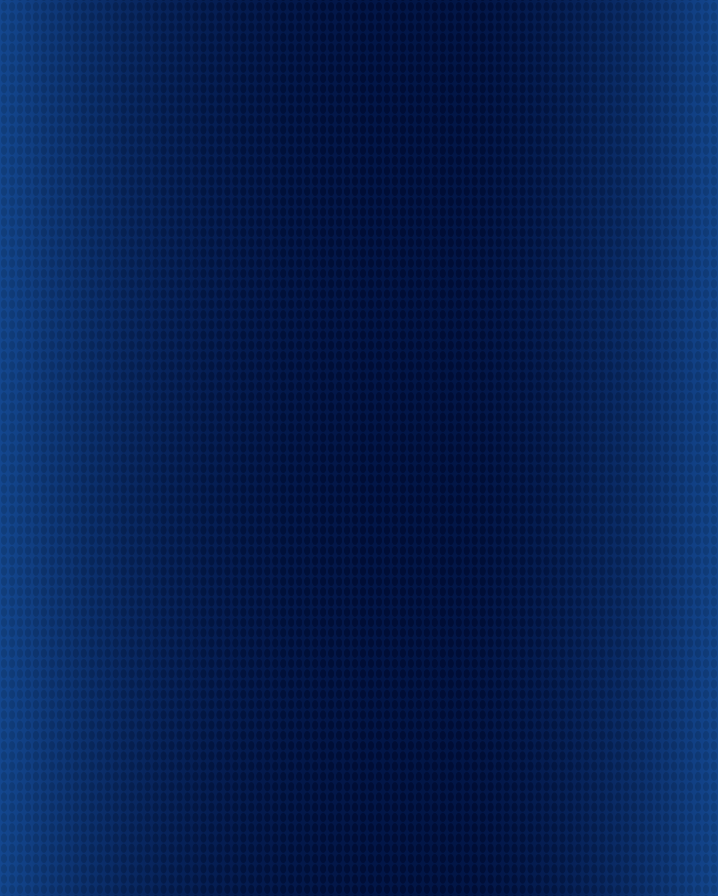
Give the GLSL for this background, as a Shadertoy shader.

```glsl
// Deep blue backdrop with bright side glows and a fine mesh of dark oval dots.

#define MESH_CELLS vec2(90.0, 87.3)
#define DOT_RADII vec2(0.38, 0.44)
#define MESH_CONTRAST 1.0
#define DARK_CENTRE 0.635
#define LEFT_FALLOFF 2.9
#define RIGHT_FALLOFF 1.75

const vec3 NAVY = vec3(0.003, 0.068, 0.243);
const vec3 EDGE_BLUE = vec3(0.072, 0.262, 0.525);
const vec3 THREAD_TINT = vec3(0.012, 0.036, 0.074);

// Strength of the side light: 0 in the dark band, 1 at either edge.
float sideGlow(float x) {
    float toLeft = max(DARK_CENTRE - x, 0.0) / DARK_CENTRE;
    float toRight = max(x - DARK_CENTRE, 0.0) / (1.0 - DARK_CENTRE);
    return pow(toLeft, LEFT_FALLOFF) + pow(toRight, RIGHT_FALLOFF);
}

// Coverage of the oval dot in the current mesh cell.
float ovalDot(vec2 uv) {
    vec2 centred = vec2(uv.x, uv.y - 0.5) * MESH_CELLS + vec2(0.0, 0.5);
    vec2 cell = fract(centred) - 0.5;
    vec2 pixel = MESH_CELLS / iResolution.xy;
    float softness = max(0.5 * max(pixel.x, pixel.y), 0.06);
    float edge = (length(cell / DOT_RADII) - 1.0) * min(DOT_RADII.x, DOT_RADII.y);
    return 1.0 - smoothstep(-softness, softness, edge);
}

void mainImage(out vec4 fragColor, in vec2 fragCoord) {
    vec2 uv = fragCoord / iResolution.xy;

    // Horizontal gradient
    vec3 color = mix(NAVY, EDGE_BLUE, sideGlow(uv.x));

    // Dark dots between lighter mesh threads, equally strong everywhere
    color += MESH_CONTRAST * THREAD_TINT * (0.5 - ovalDot(uv));

    fragColor = vec4(clamp(color, 0.0, 1.0), 1.0);
}
```
